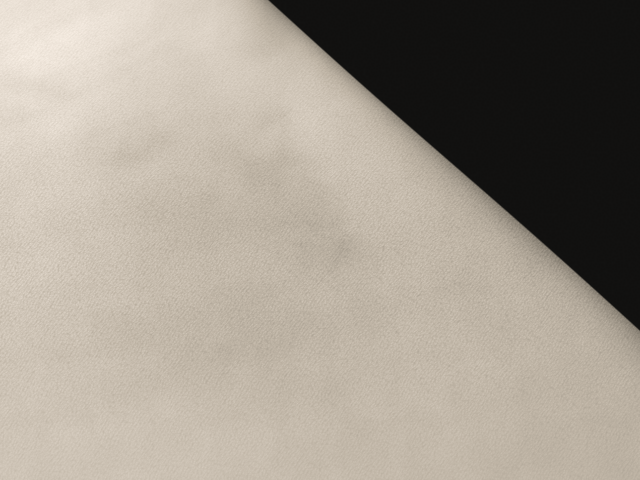
A WebGL 1 fragment shader for this texture:

```glsl
precision highp float;
uniform vec2 u_resolution;

const vec3 BLACK_CLOTH = vec3(0.068, 0.066, 0.062);
const vec3 SUEDE = vec3(0.748, 0.707, 0.648);

vec2 rotate(vec2 p, float angle) {
  float c = cos(angle), s = sin(angle);
  return vec2(c * p.x + s * p.y, c * p.y - s * p.x);
}

vec2 hash2(vec2 cell) {
  vec2 q = fract(cell * vec2(0.1031, 0.0973));
  q += dot(q, q.yx + 33.33);
  return fract((q.xx + q.yx) * q.yy * vec2(1.0, 1.37));
}

// Distance to the nearest scattered point
float cellular(vec2 p) {
  vec2 base = floor(p), f = fract(p);
  float nearest = 2.0;
  for (int y = -1; y <= 1; y++) {
    for (int x = -1; x <= 1; x++) {
      vec2 offset = vec2(float(x), float(y));
      vec2 delta = offset + hash2(base + offset + 71.0) - f;
      nearest = min(nearest, dot(delta, delta));
    }
  }
  return sqrt(nearest);
}

// Warped layered sines, roughly -1 to 1
float clouds(vec2 p) {
  float sum = 0.0, amplitude = 0.5;
  for (int i = 0; i < 5; i++) {
    p = rotate(p, 1.15) + 0.55 * sin(p.yx * 1.3 + float(i));
    sum += amplitude * sin(p.x) * cos(p.y * 0.9);
    p *= 1.75;
    amplitude *= 0.62;
  }
  return sum;
}

// Soft rotated ellipse
float blob(vec2 p, vec2 center, vec2 radius, float angle) {
  vec2 q = rotate(p - center, angle) / radius;
  return exp(-dot(q, q));
}

float broadLight(vec2 p) {
  float light = 0.165 * blob(p, vec2(0.08, 0.96), vec2(0.46, 0.29), 0.2);
  light += 0.055 * blob(p, vec2(0.0, 0.40), vec2(0.30, 0.48), 0.0);
  light += 0.045 * blob(p, vec2(0.67, 0.72), vec2(0.28, 0.13), -0.73);
  light += 0.030 * blob(p, vec2(0.36, 0.02), vec2(0.55, 0.18), 0.0);
  light -= 0.015 * blob(p, vec2(1.30, 0.05), vec2(0.36, 0.25), -0.7);
  return light;
}

// Patchy marks with ragged outlines
float stains(vec2 p) {
  vec2 q = p + 0.035 * vec2(clouds(p * 21.0), clouds(p * 18.0 + 8.0));
  float stain = 0.042 * blob(q, vec2(0.60, 0.60), vec2(0.18, 0.065), -0.80);
  stain += 0.026 * blob(q, vec2(0.68, 0.50), vec2(0.065, 0.055), 0.0);
  stain += 0.040 * blob(q, vec2(0.28, 0.69), vec2(0.085, 0.035), 0.25);
  stain += 0.035 * blob(q, vec2(0.565, 0.755), vec2(0.04, 0.035), 0.0);
  stain += 0.026 * blob(q, vec2(0.40, 0.55), vec2(0.12, 0.045), -0.1);
  stain += 0.022 * blob(q, vec2(0.48, 0.27), vec2(0.28, 0.12), 0.2);
  stain += 0.022 * blob(q, vec2(0.97, 0.39), vec2(0.09, 0.04), -0.75);
  stain += 0.028 * blob(q, vec2(0.09, 0.81), vec2(0.09, 0.02), -0.15);
  return stain * (1.0 + 0.5 * clouds(p * 40.0 + 3.0));
}

// Broken twill ridges and scattered fibres, sharpest in the middle
float weave(vec2 p) {
  vec2 q = vec2(p.x, p.y * (1.0 + 0.25 * p.y));
  q += 0.0022 * sin(q.yx * vec2(63.0, 47.0));
  vec2 grain = rotate(q, -0.55);
  float tuft = cellular(q * vec2(88.0, 115.0)) - 0.5;
  float ridge = sin(grain.x * 930.0 + 2.2 * clouds(q * 60.0) + 2.5 * tuft);
  float fibre = cellular(grain * vec2(270.0, 135.0)) - 0.5;
  float speck = cellular(q * vec2(190.0, 235.0) + 19.0) - 0.5;
  float focus = 0.35 + 0.65 * exp(-pow((p.y - 0.47) / 0.38, 2.0));
  return focus * (0.014 * ridge - 0.062 * fibre - 0.050 * speck - 0.022 * tuft);
}

vec3 suede(vec2 p, float depth) {
  float light = broadLight(p) - stains(p) + weave(p);
  light += 0.013 * clouds(p * 9.0 + 2.0) + 0.012 * clouds(p * 38.0);

  // Brushed streaks in the bright corner
  float corner = blob(p, vec2(0.1, 0.9), vec2(0.42, 0.24), 0.0);
  light += 0.030 * corner * clouds(rotate(p, 0.45) * vec2(9.0, 36.0));

  // Rounded fold turning away from the light
  float foldWidth = mix(0.030, 0.058, smoothstep(0.55, 1.3, p.x));
  float fold = exp(-depth / foldWidth);
  light -= 0.17 * fold * fold + 0.065 * fold;
  light -= 0.07 * blob(p, vec2(0.56, 0.98), vec2(0.05, 0.10), 0.2);

  vec3 tint = mix(vec3(1.0, 0.95, 0.90), vec3(0.98, 1.0, 1.08), step(0.0, light));
  return SUEDE + light * tint;
}

void main() {
  vec2 p = gl_FragCoord.xy / u_resolution.y;
  p.x += 0.5 * (4.0 / 3.0 - u_resolution.x / u_resolution.y);

  // Diagonal border with a faint bow
  vec2 normal = normalize(vec2(0.89, 1.0));
  float edge = dot(p - vec2(0.559, 1.0), normal);
  edge += 0.002 * sin((p.x - 0.56) * 8.1);

  vec3 cloth = suede(p, max(-edge, 0.0));
  vec3 dark = BLACK_CLOTH + 0.008 * (cellular(p * 170.0) - 0.5);

  float softness = 0.0005 + 0.8 / u_resolution.y;
  float cover = smoothstep(-softness, softness, edge);
  gl_FragColor = vec4(mix(cloth, dark, cover), 1.0);
}
```
